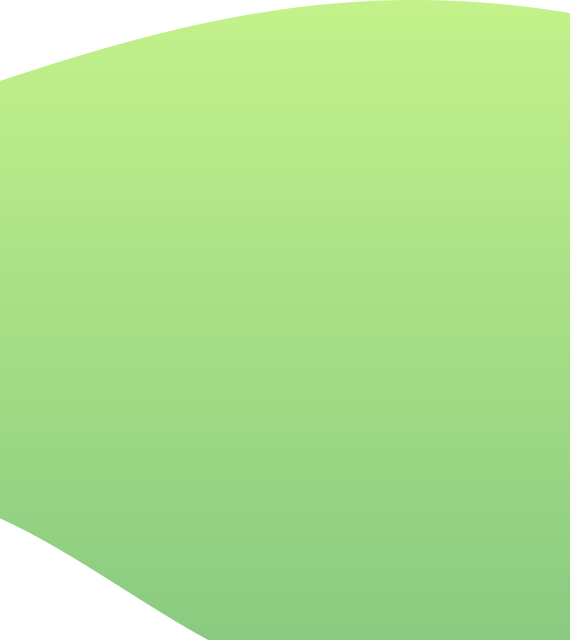
Write a WebGL 2 fragment shader that draws this background.

```glsl
#version 300 es
precision highp float;
// A broad green band with a vertical gradient on white.
// An arched curve bounds it above, and a gentle S-curve cuts the lower left.
// Both edges are polynomial heights, in units of the canvas height.

uniform vec2 u_resolution;
out vec4 fragColor;

const vec3 PAPER = vec3(1.0);
const vec3 LIME = vec3(0.767, 0.949, 0.543);
const vec3 LEAF = vec3(0.540, 0.795, 0.505);

// Height of a flattened arch around its peak.
float archHeight(float x, float peakX, float peakY) {
    float t = (x - peakX) * (x - peakX);
    return peakY - 0.3494 * t + 0.1132 * t * t;
}

// Height of a slope that steepens, then eases; held constant past endX.
float slopeHeight(float x, float startY, float endX) {
    float t = min(x, endX);
    return startY - t * (0.45 + t * (0.948 - 1.646 * t));
}

// Antialiased coverage of the positive side of a height field.
float coverage(float field) {
    float pixelStep = length(vec2(dFdx(field), dFdy(field)));
    return clamp(field / max(pixelStep, 1e-6) + 0.5, 0.0, 1.0);
}

void main() {
    vec2 p = gl_FragCoord.xy / u_resolution.y;

    // Keep the edges in proportion to the canvas width.
    float x = gl_FragCoord.x / u_resolution.x * 0.8906;

    float belowArch = coverage(archHeight(x, 0.647, 1.0) - p.y);
    float aboveSlope = coverage(p.y - slopeHeight(x, 0.190, 0.4));

    vec3 band = mix(LEAF, LIME, p.y);
    fragColor = vec4(mix(PAPER, band, belowArch * aboveSlope), 1.0);
}
```
